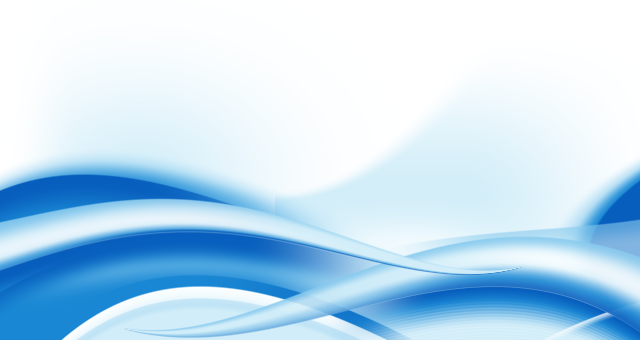
Give the GLSL for this background, as a Shadertoy shader.

```glsl
const vec3 WHITE = vec3(0.98, 0.995, 1.0);
const vec3 PALE = vec3(0.82, 0.93, 0.975);
const vec3 SKY = vec3(0.53, 0.79, 0.93);
const vec3 AZURE = vec3(0.10, 0.53, 0.83);
const vec3 DEEP = vec3(0.03, 0.37, 0.74);

// Smooth quartic through five heights spaced evenly across the canvas
float wave(float x, float h0, float h1, float h2, float h3, float h4) {
    float t = 4.0 * x;
    float d1 = h1 - h0;
    float d2 = h2 - 2.0 * h1 + h0;
    float d3 = h3 - 3.0 * h2 + 3.0 * h1 - h0;
    float d4 = h4 - 4.0 * h3 + 6.0 * h2 - 4.0 * h1 + h0;
    return h0 + t * (d1 + (t - 1.0) / 2.0 * (d2 + (t - 2.0) / 3.0 * (d3 + (t - 3.0) / 4.0 * d4)));
}

// Coverage of the positive side of an edge
float cover(float d, float soft) {
    return smoothstep(-soft, soft, d);
}

float falling(float a, float b, float v) {
    return 1.0 - smoothstep(a, b, v);
}

void paint(inout vec3 color, vec3 ink, float alpha) {
    color = mix(color, ink, clamp(alpha, 0.0, 1.0));
}

vec3 backdrop(float x, float y) {
    vec3 color = vec3(1.0);
    vec2 haze = (vec2(x, y) - vec2(0.22, 0.47)) / vec2(0.2, 0.29);
    paint(color, PALE, 0.9 * exp(-dot(haze, haze)) * smoothstep(0.0, 0.12, x));

    // Haze beneath the rising white sweep
    float sweep = 0.42 + 4.0 * (x - 0.43) * (x - 0.43);
    float soft = 0.012 + 0.2 * max(y - 0.4, 0.0);
    float right = x > 0.43 ? cover(sweep - y, soft) : 0.0;
    right *= falling(0.4, 0.92, y) * falling(0.72, 1.04, x);
    paint(color, PALE, right);
    vec2 glow = (vec2(x, y) - vec2(0.64, 0.27)) / vec2(0.16, 0.09);
    paint(color, WHITE, 0.8 * exp(-dot(glow, glow)));
    return color;
}

void mainImage(out vec4 fragColor, in vec2 fragCoord) {
    vec2 uv = fragCoord / iResolution.xy;
    float x = uv.x, y = uv.y;
    float aa = 1.0 / iResolution.y;
    vec3 color = backdrop(x, y);

    // Deep corner at the right, with a blurred halo
    float corner = x - 0.912 - 0.05 * (y - 0.26) - 1.6 * (y - 0.26) * (y - 0.26);
    paint(color, SKY, smoothstep(-0.06, 0.01, corner) * cover(y - 0.2, 0.05));
    paint(color, AZURE, smoothstep(-0.025, 0.012, corner));
    paint(color, DEEP, cover(corner - 0.008, aa));

    // Left crest: outer glow, then the deep wave
    float halo = wave(x, 0.459, 0.505, 0.361, 0.195, 0.073) - y;
    float crest = wave(x, 0.439, 0.459, 0.305, 0.146, 0.024) - y;
    float fade = falling(0.2, 0.52, x);
    paint(color, SKY, smoothstep(-0.045, 0.05, halo) * falling(0.35, 0.58, x));
    paint(color, AZURE, smoothstep(-0.01, 0.07, halo) * fade);
    paint(color, mix(DEEP, AZURE, smoothstep(0.02, 0.13, crest)), cover(crest, aa) * fade);

    // Translucent veils on the right
    float veil = wave(x, -0.22, 0.024, 0.22, 0.31, 0.354) - y;
    float veilMask = smoothstep(0.58, 0.8, x);
    paint(color, mix(SKY, PALE, smoothstep(0.0, 0.07, veil)), 0.6 * cover(veil, aa) * veilMask);

    // Left ribbon edges and the pale ground beneath
    float top = wave(x, 0.346, 0.415, 0.329, 0.205, 0.512);
    float base = wave(x, 0.207, 0.317, 0.268, 0.193, 0.512);
    float tail = falling(0.808, 0.82, x);
    paint(color, PALE, cover(base - y, aa) * falling(0.6, 0.85, x));

    // Blue body with an inner crescent
    float depth = base - y;
    float bodyFade = falling(0.38, 0.64, x);
    vec3 body = mix(DEEP, AZURE, smoothstep(0.02, 0.09, depth));
    paint(body, SKY, 0.45 * exp(-pow((depth - 0.1) / 0.035, 2.0)) * smoothstep(0.0, 0.2, x));
    float crescent = wave(x, 0.14, 0.293, 0.245, 0.12, 0.1) - y;
    paint(body, DEEP, 0.6 * cover(crescent, aa) * falling(0.0, 0.08, crescent));
    paint(color, body, cover(depth, 0.006) * bodyFade);

    // Arch and its pale hollow
    float arch = wave(x, -0.098, 0.183, 0.12, -0.11, -0.463) - y;
    float hollow = wave(x, -0.207, 0.146, 0.085, -0.146, -0.463) - y;
    paint(color, mix(AZURE, DEEP, 0.35 * smoothstep(0.3, 0.5, x)), cover(arch, aa));
    vec3 inside = mix(WHITE, PALE, smoothstep(0.0, 0.08, hollow));
    paint(inside, SKY, 0.35 * cover(hollow - 0.035, aa) * falling(0.05, 0.075, hollow));
    paint(color, inside, cover(hollow, aa));

    // Shade below the right swoosh, then fine contour lines
    float upper = wave(x, 0.268, 0.029, 0.159, 0.295, 0.244);
    float lower = wave(x, 0.268, 0.012, 0.066, 0.156, 0.024);
    float under = lower - y;
    vec3 shade = mix(DEEP, AZURE, smoothstep(0.0, 0.05, under));
    paint(shade, PALE, smoothstep(0.03, 0.12, under));
    paint(color, shade, cover(under, aa) * smoothstep(0.5, 0.68, x));
    float lines = 0.5 + 0.5 * cos(6.2832 * 110.0 * under);
    paint(color, WHITE, 0.15 * lines * cover(under - 0.05, 0.02) * smoothstep(0.55, 0.65, x));
    float sliver = wave(x, 0.0, -0.4, -0.35, -0.1, 0.11) - y;
    paint(color, WHITE, 0.8 * cover(sliver, aa) * falling(0.0, 0.025, sliver) * smoothstep(0.8, 0.9, x));

    // Right swoosh, pale above and deep along its lower edge
    float s = (upper - y) / max(upper - lower, 0.001);
    float side = smoothstep(0.5, 0.78, x);
    vec3 swoosh = mix(SKY, PALE, smoothstep(0.0, 0.35, s));
    paint(swoosh, WHITE, exp(-pow((s - 0.4) / 0.2, 2.0)) * smoothstep(0.62, 0.88, x));
    paint(swoosh, AZURE, smoothstep(0.5, 0.85, s) * mix(0.35, 1.0, side));
    paint(swoosh, DEEP, smoothstep(0.78, 1.0, s) * mix(0.3, 1.0, side));
    float swooshMask = cover(upper - y, aa) * cover(y - lower, aa) * smoothstep(0.19, 0.2, x);
    paint(color, swoosh, 0.88 * swooshMask);

    // Left ribbon with a white sheen and a dark lower rim
    float r = (top - y) / max(top - base, 0.001);
    vec3 ribbon = mix(SKY, PALE, smoothstep(0.0, 0.5, r + 0.4 * x));
    paint(ribbon, WHITE, exp(-pow((r - 0.6) / 0.24, 2.0)) * falling(0.25, 0.6, x));
    paint(ribbon, AZURE, 0.8 * smoothstep(0.72, 1.0, r));
    paint(ribbon, DEEP, smoothstep(0.9, 1.0, r) * smoothstep(0.05, 0.3, x));
    paint(color, ribbon, 0.92 * cover(top - y, aa) * cover(y - base, aa) * tail);

    fragColor = vec4(color, 1.0);
}
```
